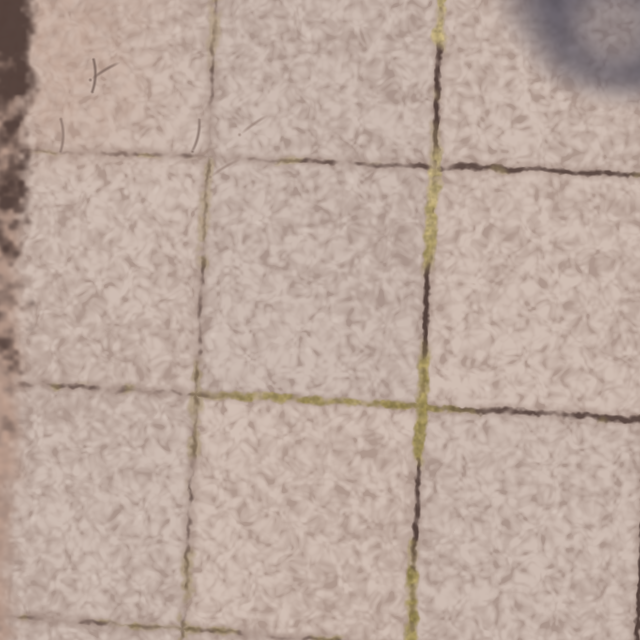
Write a three.js fragment shader that draws this texture.

```glsl
// Worn concrete paving slabs with mossy joints, soil at the left and a soft shadow at the upper right.
varying vec2 vUv;

const vec2 SLAB_SIZE = vec2(0.354, 0.364);
const vec2 JOINT_ORIGIN = vec2(0.287, 0.038);
const float COLUMN_LEAN = 0.05;
const float JOINT_HALF_WIDTH = 0.0032;
const float MOSS_HALF_WIDTH = 0.012;
const float MOSS_SPACING = 0.32;
const float GRAIN_SCALE = 78.0;
const vec2 SHADOW_CENTER = vec2(1.0, 1.02);
const vec3 STONE_LIGHT = vec3(0.81, 0.74, 0.70);
const vec3 STONE_MID = vec3(0.71, 0.63, 0.59);
const vec3 STONE_PIT = vec3(0.60, 0.51, 0.47);
const vec3 JOINT_DARK = vec3(0.31, 0.24, 0.22);
const vec3 MOSS_GREEN = vec3(0.57, 0.51, 0.30);
const vec3 MOSS_STRAW = vec3(0.73, 0.66, 0.48);
const vec3 SOIL_DARK = vec3(0.29, 0.22, 0.20);
const vec3 SOIL_TAN = vec3(0.76, 0.63, 0.56);
const vec3 SHADOW = vec3(0.37, 0.35, 0.39);

float hash(vec2 p) {
  return fract(sin(dot(p, vec2(127.1, 311.7))) * 43758.5);
}

float noise(vec2 p) {
  vec2 i = floor(p), f = fract(p);
  f = f * f * (3.0 - 2.0 * f);
  return mix(mix(hash(i), hash(i + vec2(1.0, 0.0)), f.x),
             mix(hash(i + vec2(0.0, 1.0)), hash(i + 1.0), f.x), f.y);
}

// Two turned octaves, free of visible grid directions
float ragged(vec2 p) {
  vec2 q = vec2(0.8 * p.x - 0.6 * p.y, 0.6 * p.x + 0.8 * p.y);
  return 0.6 * noise(q) + 0.4 * noise(p * 1.9 + 11.0);
}

// Nearest cell: distance to its point and its random value
vec2 cellular(vec2 p) {
  vec2 i = floor(p), best = vec2(9.0, 0.0);
  for (int y = -1; y <= 1; y++)
    for (int x = -1; x <= 1; x++) {
      vec2 c = i + vec2(float(x), float(y));
      float d = length(c + vec2(hash(c), hash(c + 31.0)) - p);
      if (d < best.x) best = vec2(d, hash(c + 57.0));
    }
  return best;
}

// Soft-edged band around a centre line
float band(float d, float halfWidth, float soft) {
  return 1.0 - smoothstep(halfWidth - soft, halfWidth + soft, d);
}

vec3 stone(vec2 p, vec2 slab) {
  vec2 warp = p + 0.012 * vec2(noise(p * 42.0), noise(p * 42.0 + 19.0));
  vec2 cell = cellular(warp * GRAIN_SCALE);
  float grain = 0.75 * ragged(warp * GRAIN_SCALE) + 0.25 * (1.0 - cell.x);
  float blotch = 0.6 * noise(p * 5.0) + 0.4 * noise(p * 14.0) - 0.5;
  vec3 col = mix(STONE_MID, STONE_LIGHT, smoothstep(0.22, 0.8, grain + 0.2 * blotch));
  col = mix(col, STONE_PIT, 0.35 * (1.0 - smoothstep(0.22, 0.4, grain)));
  col += vec3(0.02, 0.015, 0.01) * (hash(slab + 4.0) - 0.5);
  // Scattered pale pebbles
  vec2 pebble = cellular(warp * 40.0 + 7.0);
  return mix(col, vec3(0.86, 0.80, 0.76), 0.5 * step(0.96, pebble.y) * band(pebble.x, 0.16, 0.14));
}

void main() {
  vec2 p = vUv;
  float rough = ragged(p * 62.0), patches = ragged(p * 22.0 + 5.0);

  // Leaning slab grid, with ragged joint lines
  vec2 grid = vec2(p.x - COLUMN_LEAN * p.y, p.y + (0.075 - 0.05 * p.y) * p.x);
  grid = (grid - JOINT_ORIGIN) / SLAB_SIZE;
  vec2 line = floor(grid + 0.5);
  vec2 wobble = 0.008 * vec2(ragged(p * 36.0 + 3.0) - 0.5, ragged(p * 36.0 + 40.0) - 0.5);
  vec2 d = abs((grid - line) * SLAB_SIZE + wobble + 0.005 * (ragged(p * 110.0) - 0.5));
  vec3 col = stone(p, floor(grid));

  // Worn margins and broken dark gaps
  float openColumn = step(0.5, line.x);
  float openRow = step(0.5, line.y) * smoothstep(0.35, 0.8, p.x);
  vec2 margin = vec2(band(d.x, 0.007, 0.009), band(d.y, 0.007, 0.008));
  col = mix(col, STONE_PIT, max(margin.x, margin.y) * (0.25 + 0.6 * rough));
  vec2 gapWidth = JOINT_HALF_WIDTH * (0.3 + 0.9 * rough + 0.4 * vec2(openColumn, openRow));
  vec2 cover = smoothstep(vec2(0.38), vec2(0.72), 0.55 * patches + 0.45 * rough + 0.22 * vec2(openColumn, openRow));
  vec2 gap = cover * mix(vec2(0.65), vec2(0.95, 0.85), vec2(openColumn, openRow));
  gap *= vec2(band(d.x, gapWidth.x, 0.0026), band(d.y, gapWidth.y, 0.0026));
  col = mix(col, JOINT_DARK, max(gap.x, gap.y));

  // Ragged moss clumps along columns, a thinner strip along the middle row
  float mossColumn = openColumn * (1.0 - step(1.5, line.x));
  float clump = cos((p.y - 0.68) * 6.2832 / MOSS_SPACING) + 2.0 * (patches - 0.4);
  float crumbs = smoothstep(0.25, 0.55, rough);
  float mossX = smoothstep(-0.3, 0.6, clump) * mix(0.3 * crumbs, 0.55 + 0.4 * crumbs, mossColumn)
    * band(d.x, MOSS_HALF_WIDTH * (0.3 + 0.8 * rough), 0.004) * step(line.x, 1.5);
  float middleRow = 1.0 - step(0.5, abs(line.y - 1.0));
  float rowCover = middleRow * smoothstep(0.28, 0.4, p.x) * (1.0 - smoothstep(0.66, 0.78, p.x));
  rowCover = max(rowCover, 0.5 * smoothstep(0.55, 0.75, patches));
  float mossY = rowCover * (0.4 + 0.45 * crumbs) * band(d.y, MOSS_HALF_WIDTH * (0.15 + 0.55 * rough), 0.0035);
  float straw = clamp(0.8 * ragged(p * 95.0) + 0.7 * smoothstep(0.5, 0.75, p.y) - 0.1, 0.0, 1.0);
  vec3 moss = mix(MOSS_GREEN, MOSS_STRAW, straw) * (0.82 + 0.36 * ragged(p * 130.0));
  col = mix(col, moss, max(mossX, mossY));

  // Sandy dust and loose soil on the left edge
  float dust = smoothstep(0.68, 0.85, p.y) * (1.0 - smoothstep(0.08, 0.36, p.x));
  col = mix(col, SOIL_TAN, 0.4 * dust * (0.4 + rough));
  float soilEdge = 0.012 + 0.03 * p.y + 0.05 * (patches - 0.45) + 0.03 * (rough - 0.5);
  float darkSoil = smoothstep(0.4, 1.0, p.y + 0.9 * (patches - 0.5) + 0.5 * (rough - 0.5));
  vec3 soil = mix(mix(SOIL_TAN, STONE_PIT, rough), SOIL_DARK, darkSoil);
  col = mix(col, soil, 0.9 * band(p.x, soilEdge, 0.018));

  // Dry twigs scattered over the upper left
  for (int i = 0; i < 6; i++) {
    vec2 seed = vec2(float(i), 3.0);
    vec2 q = p - vec2(0.06 + 0.45 * hash(seed), 0.7 + 0.28 * hash(seed + 9.0));
    float angle = 0.4 + 1.4 * hash(seed + 17.0);
    vec2 dir = vec2(cos(angle), sin(angle));
    float along = clamp(dot(q, dir), -0.025, 0.025);
    float twig = band(length(q - dir * along + 6.0 * along * along * dir.yx), 0.002, 0.0022);
    col = mix(col, mix(STONE_PIT, JOINT_DARK, hash(seed + 23.0)), 0.65 * twig);
  }

  // Curved shadow with a lighter core
  float r = length((p - SHADOW_CENTER) * vec2(0.85, 1.0)) + 0.03 * (noise(p * 9.0) - 0.5);
  float core = 1.0 - smoothstep(0.02, 0.1, length(p - vec2(0.96, 0.96)));
  float shade = band(r, 0.155, 0.045) * (0.92 - 0.45 * core);
  gl_FragColor = vec4(mix(col, SHADOW * (0.9 + 0.2 * rough), shade), 1.0);
}
```
